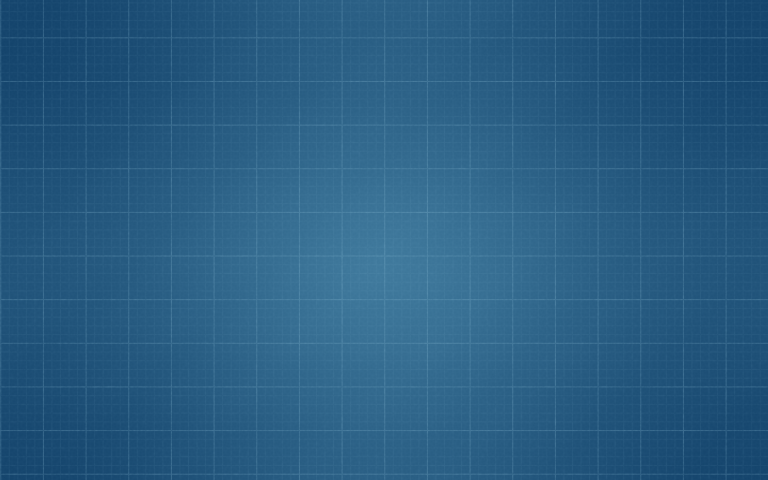
This pattern is drawn by a Shadertoy shader. Its source:

```glsl
// Blueprint grid paper: fine and bold pale lines on softly lit blue, with faint grain.
const float TAU = 6.2831853;

vec2 hash22(vec2 p) {
    vec3 q = fract(p.xyx * vec3(0.1031, 0.1030, 0.0973));
    q += dot(q, q.yzx + 33.33);
    return fract((q.xx + q.yz) * q.zy);
}

// Distance to the nearest scattered point, wrapping after "cells" cells
float wrappedCellNoise(vec2 uv, vec2 cells) {
    vec2 p = uv * cells, id = floor(p), f = fract(p);
    float nearest = 2.0;
    for (int y = -1; y <= 1; y++)
    for (int x = -1; x <= 1; x++) {
        vec2 o = vec2(x, y);
        nearest = min(nearest, length(o + hash22(mod(id + o, cells)) - f));
    }
    return nearest;
}

// Box-filtered coverage of lines on whole numbers, for x and y
vec2 lineCoverage(vec2 p, vec2 halfWidth, vec2 pixel) {
    vec2 d = abs(fract(p + 0.5) - 0.5);
    vec2 overlap = min(d + 0.5 * pixel, halfWidth) - max(d - 0.5 * pixel, -halfWidth);
    return clamp(overlap / pixel, 0.0, 1.0);
}

void mainImage(out vec4 fragColor, in vec2 fragCoord) {
    vec2 uv = fragCoord / iResolution.xy;
    vec2 squares = vec2(18.0, 11.0);

    // Periodic glow, centred slightly below the middle
    vec2 s = 0.5 - 0.5 * cos(TAU * (uv - vec2(0.5, 0.44)));
    float falloff = pow(dot(s, vec2(0.62, 0.38)) + 0.002, 0.7);
    vec3 color = mix(vec3(0.254, 0.481, 0.618), vec3(0.085, 0.273, 0.430), falloff);

    // Paper grain and broad uneven fading
    float grain = wrappedCellNoise(uv, vec2(256.0, 160.0)) - 0.48;
    float fade = sin(TAU * (3.0 * uv.x + 2.0 * uv.y)) * sin(TAU * (5.0 * uv.y - 2.0 * uv.x))
               + 0.5 * sin(TAU * (11.0 * uv.x - 7.0 * uv.y));
    color += 0.015 * grain + 0.002 * fade;

    // Five fine divisions per square, then the bold square outlines
    vec2 grid = uv * squares - vec2(0.0176, 0.133);
    vec2 pixel = squares / iResolution.xy;
    vec2 halfWidth = squares * vec2(0.00065, 0.00104);
    vec2 fine = lineCoverage(grid * 5.0, halfWidth * 5.0, pixel * 5.0);
    vec2 bold = lineCoverage(grid, halfWidth, pixel);
    float wear = 1.0 + 0.12 * fade + 0.5 * grain;
    vec3 ink = vec3(0.58, 0.77, 0.86);
    color = mix(color, ink, 0.055 * wear * max(fine.x, fine.y));
    color = mix(color, ink, 0.18 * wear * max(bold.x, bold.y));

    fragColor = vec4(color, 1.0);
}
```
